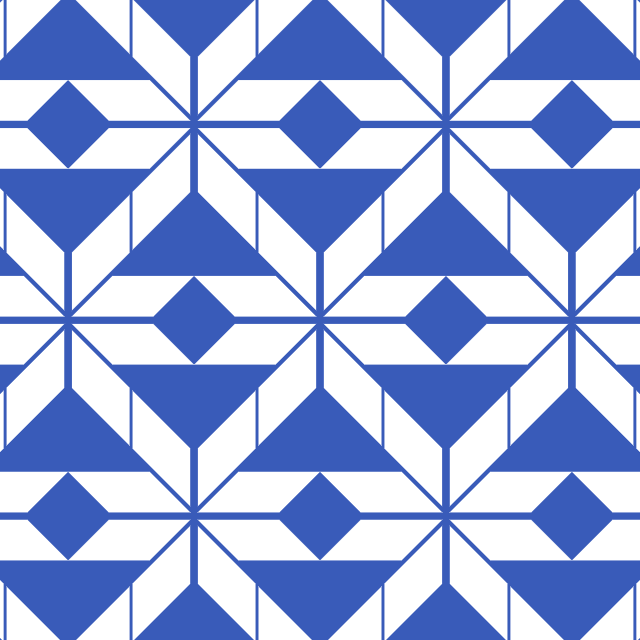
Reproduce this pattern procedurally as a WebGL 2 fragment shader.

```glsl
#version 300 es
precision highp float;

uniform vec2 u_resolution;
out vec4 fragColor;

const vec3 BLUE = vec3(0.222, 0.357, 0.727);
const vec3 WHITE = vec3(1.0);

// Lengths are fractions of the canvas side
const vec2 STAR_CENTER = vec2(0.5, 0.4996);
const vec2 HALF_CELL = vec2(0.1968, 0.3060);  // step to the diagonal neighbour star
const float ROW_BAR = 0.0057;                 // half width of the horizontal bars
const float COLUMN_BAR = 0.0060;              // half width of the vertical bars
const float SEAM = 0.0023;                    // half width of the thin vertical lines
const float DIAGONAL_BAND = 0.0093;           // vertical thickness of the diagonals
const float PETAL_DEPTH = 0.0693;             // height of the sideways petals
const float INV_SQRT2 = 0.70710678;

// Signed distance from the interval [low, high]
float slab(float value, float low, float high) {
    return max(low - value, value - high);
}

// One quadrant of a star: a sideways and an upright parallelogram
float petals(vec2 q) {
    float slant = q.x - q.y;
    float sideways = max(slab(q.y, ROW_BAR, PETAL_DEPTH),
                         slab(slant, 0.0, HALF_CELL.x - PETAL_DEPTH) * INV_SQRT2);

    float reach = HALF_CELL.y - HALF_CELL.x - DIAGONAL_BAND;
    float upright = max(slab(q.x, COLUMN_BAR, 0.5 * HALF_CELL.x - SEAM),
                        slab(-slant, DIAGONAL_BAND, reach) * INV_SQRT2);
    return min(sideways, upright);
}

void main() {
    float side = min(u_resolution.x, u_resolution.y);
    vec2 p = (gl_FragCoord.xy - 0.5 * u_resolution) / side + 0.5 - STAR_CENTER;

    // Fold into one quadrant, shared by two diagonally placed stars
    vec2 q = abs(mod(p + HALF_CELL, 2.0 * HALF_CELL) - HALF_CELL);
    float distanceToPetal = min(petals(q), petals(HALF_CELL - q));

    float coverage = clamp(0.5 - distanceToPetal * side, 0.0, 1.0);
    fragColor = vec4(mix(BLUE, WHITE, coverage), 1.0);
}
```
